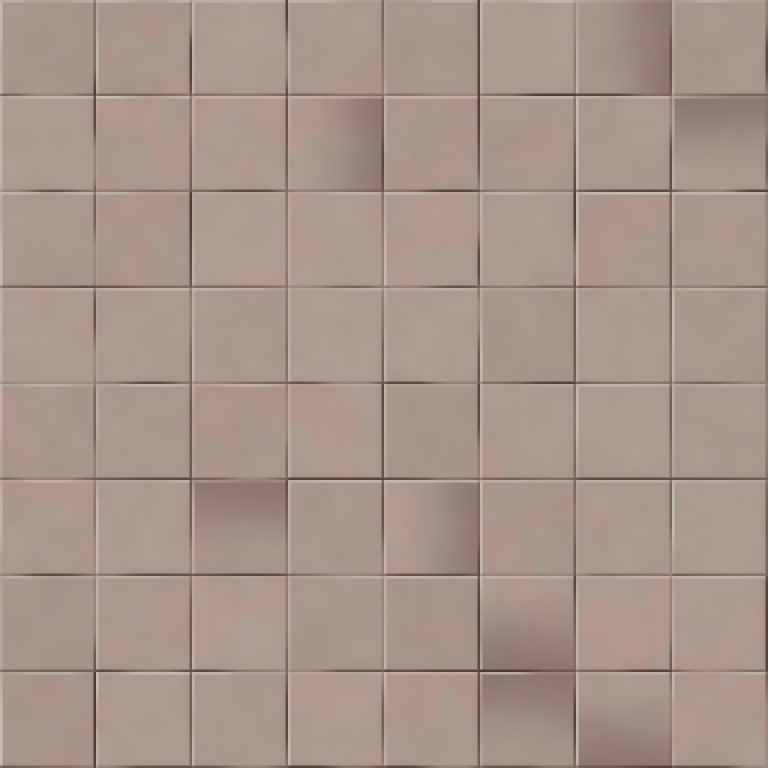
Reproduce this texture procedurally as a three.js fragment shader.

```glsl
// Square ceramic tiles in a regular grid, lit from the upper left: each tile has a
// pale bevel on its left and top, and a worn dark joint on its right and bottom.
// Hashes pick each tile's tint and edge shade; value noise adds clay mottling.

#define TILES 8.0
#define BEVEL_WIDTH 0.037
#define JOINT_WIDTH 0.036
#define SHADED_SHARE 0.18
#define SHADE_STRENGTH 0.85
#define MOTTLE_SCALE 2.6
#define CLAY_COLOR vec3(0.668, 0.600, 0.555)
#define PINK_COLOR vec3(0.705, 0.585, 0.545)
#define OLIVE_COLOR vec3(0.645, 0.607, 0.540)
#define SHADE_COLOR vec3(0.530, 0.435, 0.420)
#define BEVEL_COLOR vec3(0.800, 0.765, 0.735)
#define JOINT_COLOR vec3(0.270, 0.210, 0.175)

varying vec2 vUv;

float hash(vec2 p) {
  vec3 q = fract(vec3(p.xyx) * 0.1031);
  q += dot(q, q.yzx + 33.33);
  return fract((q.x + q.y) * q.z);
}

float noise(vec2 p) {
  vec2 cell = floor(p);
  vec2 f = fract(p);
  f = f * f * (3.0 - 2.0 * f);
  float low = mix(hash(cell), hash(cell + vec2(1.0, 0.0)), f.x);
  float high = mix(hash(cell + vec2(0.0, 1.0)), hash(cell + 1.0), f.x);
  return mix(low, high, f.y);
}

float fbm(vec2 p) {
  float sum = 0.0;
  float weight = 0.53;
  for (int i = 0; i < 4; i++) {
    sum += weight * noise(p);
    p = p * 2.03 + 17.1;
    weight *= 0.5;
  }
  return sum;
}

// Soft line that starts at distance zero from an edge
float band(float dist, float width) {
  return 1.0 - smoothstep(0.45 * width, width, dist);
}

// Clay body: a tint per tile, with patches of pink and olive
vec3 clay(vec2 p, vec2 id) {
  vec2 q = p * MOTTLE_SCALE + 23.0 * vec2(hash(id + 5.0), hash(id + 11.0));
  float pink = smoothstep(0.50, 0.60, fbm(q));
  float olive = smoothstep(0.47, 0.57, fbm(q * 0.9 + 41.0));
  vec3 color = mix(CLAY_COLOR, OLIVE_COLOR, olive * mix(0.15, 0.6, hash(id + 23.0)));
  color = mix(color, PINK_COLOR, pink * mix(0.1, 0.65, hash(id + 31.0)));
  color += 0.028 * (hash(id + 47.0) - 0.5);
  return color + 0.03 * (fbm(q * 1.4 + 73.0) - 0.5);
}

// Some tiles darken toward their top, bottom or right side
float edgeShade(vec2 p, vec2 f, vec2 id) {
  float side = hash(id + 61.0);
  float ramp = side < 0.5 ? f.y : (side < 0.75 ? 1.0 - f.y : f.x);
  ramp = smoothstep(0.1, 1.1, ramp + 0.25 * (fbm(p * 1.7 + 9.0) - 0.5));
  return ramp * step(hash(id + 83.0), SHADED_SHARE);
}

// Wear along an edge: one strength per edge, fading along its length
float wear(vec2 p, vec2 id, float seed) {
  float along = smoothstep(0.15, 0.8, noise(p * 1.9 + seed));
  return mix(0.25, 1.0, along) * mix(0.5, 1.0, hash(id + seed));
}

void main() {
  vec2 p = vUv * TILES;
  vec2 id = floor(p);
  vec2 f = fract(p);

  vec3 color = clay(p, id);
  color = mix(color, SHADE_COLOR, SHADE_STRENGTH * edgeShade(p, f, id));

  // Faint brown falloff beside the joints
  float rightWear = wear(p, id, 101.0);
  float bottomWear = wear(p, id, 137.0);
  float falloff = max(exp(-f.y * 24.0) * bottomWear, exp((f.x - 1.0) * 24.0) * rightWear);
  color = mix(color, SHADE_COLOR, 0.35 * falloff);

  // Pale bevels on the left and top
  float leftBevel = band(f.x, BEVEL_WIDTH) * wear(p, id, 173.0);
  float topBevel = band(1.0 - f.y, BEVEL_WIDTH) * wear(p, id, 211.0);
  color = mix(color, BEVEL_COLOR, 0.85 * max(leftBevel, topBevel));

  // Dark joints on the right and bottom
  float rightJoint = band(1.0 - f.x, JOINT_WIDTH) * rightWear;
  float bottomJoint = band(f.y, JOINT_WIDTH) * bottomWear;
  color = mix(color, JOINT_COLOR, 0.95 * max(rightJoint, bottomJoint));

  gl_FragColor = vec4(color, 1.0);
}
```
